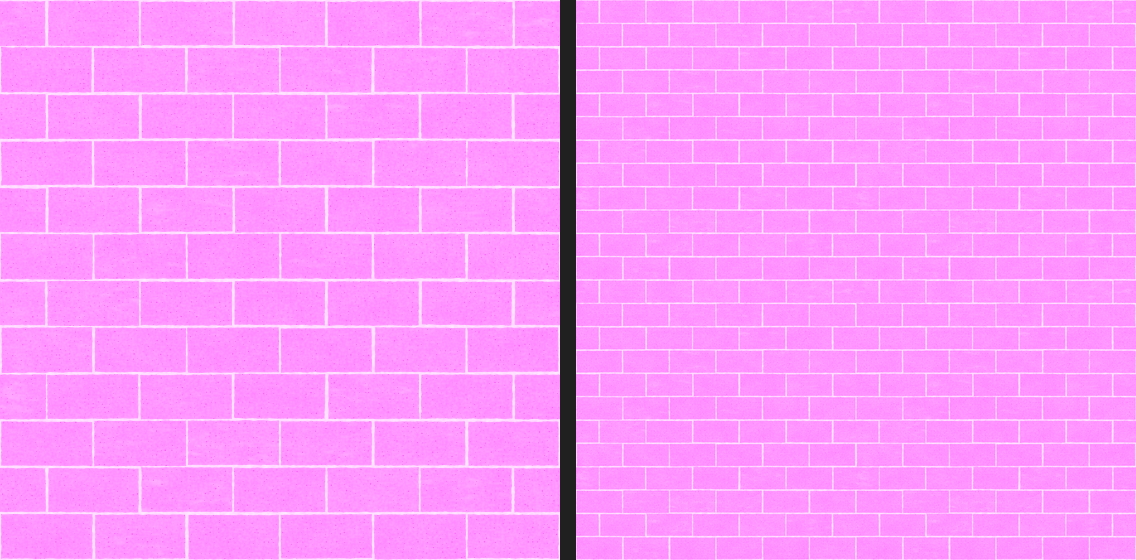
Left: one tile. Right: repeated 2 by 2.
Write a Shadertoy shader that draws this texture.

```glsl
// Pink speckled brick wall in running bond with thin, pale, uneven mortar joints.
#define GRID vec2(6.0, 12.0)          // bricks across and down
#define JOINT_MIN 0.0010              // thinnest mortar inset of one brick edge
#define JOINT_MAX 0.0032              // thickest mortar inset of one brick edge
#define CORNER 0.0012                 // corner radius of a brick
#define TILT 0.007                    // largest rotation of a brick, radians
#define WOBBLE 0.0011                 // roughness of brick edges
#define SPECK_CELLS 116.0             // speck cells per side
#define SPECK_SIZE 0.0013             // largest speck radius
#define BRICK_COLOR vec3(1.0, 0.582, 1.0)
#define SPECK_COLOR vec3(0.97, 0.36, 0.95)
#define SCUFF_COLOR vec3(1.0, 0.74, 1.0)
#define MORTAR_COLOR vec3(1.0, 0.875, 1.0)

// Four random values in 0..1 for a whole-numbered cell
vec4 hash4(vec2 cell, float seed) {
    uvec4 v = uvec4(uint(cell.x), uint(cell.y), uint(seed), 7u);
    v = v * 1664525u + 1013904223u;
    for (int i = 0; i < 2; i++) {
        v += v.yzxy * v.wxyz;
        v ^= v >> 16u;
    }
    return vec4(v & 65535u) / 65535.0;
}

float cornerSlope(vec2 cell, vec2 offset, vec2 period, float seed) {
    float angle = 6.2832 * hash4(mod(cell, period), seed).x;
    return dot(vec2(cos(angle), sin(angle)), offset);
}

// Gradient noise, about -0.7..0.7, that wraps after one canvas
float noise(vec2 uv, vec2 period, float seed) {
    vec2 p = uv * period, cell = floor(p), f = p - cell;
    vec2 w = f * f * f * (f * (f * 6.0 - 15.0) + 10.0);
    vec2 e = vec2(1.0, 0.0);
    float low = mix(cornerSlope(cell, f, period, seed),
                    cornerSlope(cell + e.xy, f - e.xy, period, seed), w.x);
    float high = mix(cornerSlope(cell + e.yx, f - e.yx, period, seed),
                     cornerSlope(cell + e.xx, f - e.xx, period, seed), w.x);
    return mix(low, high, w.y);
}

// Signed distance to the nearest brick edge, negative inside
float brickDistance(vec2 local, vec2 uv, vec4 shape, float tilt) {
    vec2 halfSize = 0.5 / GRID;
    vec4 inset = mix(vec4(JOINT_MIN), vec4(JOINT_MAX), shape);
    local += TILT * (2.0 * tilt - 1.0) * vec2(-local.y, local.x);
    vec2 q = max(inset.xy - halfSize - local, inset.zw - halfSize + local) + CORNER;
    float d = length(max(q, 0.0)) + min(max(q.x, q.y), 0.0) - CORNER;
    return d + WOBBLE * (noise(uv, vec2(70.0), 1.0) + 0.7 * noise(uv, vec2(190.0), 2.0));
}

// Coverage of small scattered dots, at most one per cell
float specks(vec2 uv, float pixel) {
    vec2 p = uv * SPECK_CELLS;
    vec4 r = hash4(mod(floor(p), SPECK_CELLS), 3.0);
    float radius = SPECK_SIZE * mix(0.35, 1.0, r.z * r.z);
    float d = length(fract(p) - mix(vec2(0.2), vec2(0.8), r.xy)) / SPECK_CELLS - radius;
    float strength = step(0.3, r.w) * mix(0.25, 0.9, fract(r.w * 37.0));
    return strength * (1.0 - smoothstep(-0.6 * pixel, 0.6 * pixel, d));
}

void mainImage(out vec4 fragColor, in vec2 fragCoord) {
    vec2 uv = fragCoord / iResolution.xy;
    float pixel = 1.0 / min(iResolution.x, iResolution.y);

    // Running bond: every second course shifts by half a brick
    vec2 p = uv * GRID;
    p.x -= 0.5 * mod(floor(p.y), 2.0);
    vec2 id = mod(floor(p), GRID);
    vec2 local = (fract(p) - 0.5) / GRID;
    vec4 look = hash4(id, 4.0);
    float d = brickDistance(local, uv, hash4(id, 5.0), look.x);

    // Brick face: per-brick tone, soft clouds and fine grain
    float clouds = noise(uv, vec2(14.0, 22.0), 6.0) + 0.6 * noise(uv, vec2(40.0, 56.0), 7.0);
    float grain = noise(uv, vec2(230.0), 8.0) + 0.6 * noise(uv, vec2(120.0), 9.0);
    vec3 brick = BRICK_COLOR;
    brick.g += 0.018 * (look.y - 0.5) + 0.032 * clouds + 0.055 * grain;

    // Pale streaky scuffs on some bricks, and a slightly worn rim
    float streak = noise(uv + 0.01 * clouds, vec2(16.0, 60.0), 10.0)
                 + 0.5 * noise(uv, vec2(45.0, 130.0), 11.0);
    float scuff = smoothstep(0.1, 0.75, streak) * smoothstep(0.35, 1.0, look.z);
    float rim = smoothstep(-0.004, 0.0, d) * (0.5 + 0.5 * noise(uv, vec2(90.0), 12.0));
    brick = mix(brick, SCUFF_COLOR, clamp(0.5 * scuff + 0.22 * rim, 0.0, 1.0));
    brick = mix(brick, SPECK_COLOR, specks(uv, pixel));

    // Mortar with faint mottling
    vec3 mortar = MORTAR_COLOR;
    mortar.g += 0.07 * noise(uv, vec2(60.0), 13.0) + 0.05 * noise(uv, vec2(200.0), 14.0);

    float joint = smoothstep(-0.7 * pixel, 0.7 * pixel, d);
    fragColor = vec4(clamp(mix(brick, mortar, joint), 0.0, 1.0), 1.0);
}
```
